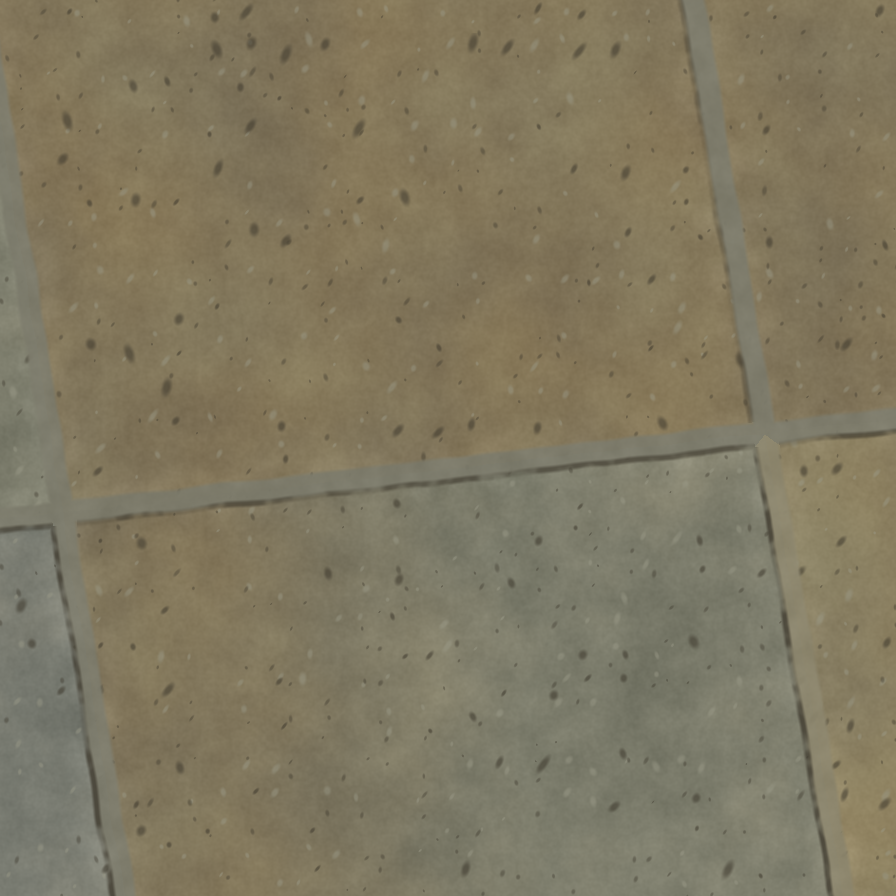
This texture is drawn by a three.js fragment shader. Its source:

```glsl
varying vec2 vUv;

const vec3 BROWN = vec3(0.485, 0.430, 0.325);
const vec3 TAN = vec3(0.545, 0.500, 0.378);
const vec3 SAGE = vec3(0.452, 0.455, 0.393);
const vec3 PALE_GREY = vec3(0.540, 0.538, 0.467);
const vec3 GROUT_GREY = vec3(0.490, 0.485, 0.425);
const vec3 GROUT_SAND = vec3(0.555, 0.530, 0.435);
const vec3 SOIL = vec3(0.240, 0.220, 0.175);

const float TILE_HEIGHT = 0.8;
const float JOINT_HALF = 0.0135;

float hash(vec2 p) {
  p = fract(p * vec2(0.1031, 0.1137));
  p += dot(p, p.yx + 33.33);
  return fract((p.x + p.y) * p.x * 17.31);
}

vec2 gradient(vec2 cell) {
  float angle = 6.2832 * hash(cell + 71.0);
  return vec2(cos(angle), sin(angle));
}

float gradientNoise(vec2 p) {
  vec2 i = floor(p), f = fract(p);
  vec2 u = f * f * f * (f * (f * 6.0 - 15.0) + 10.0);
  vec2 e = vec2(1.0, 0.0);
  float low = mix(dot(gradient(i), f), dot(gradient(i + e), f - e), u.x);
  float high = mix(dot(gradient(i + e.yx), f - e.yx), dot(gradient(i + 1.0), f - 1.0), u.x);
  return mix(low, high, u.y);
}

float fbm(vec2 p) {
  float sum = 0.0, weight = 0.6;
  for (int i = 0; i < 5; i++) {
    sum += weight * gradientNoise(p);
    p = mat2(1.6, 1.2, -1.2, 1.6) * p + 9.7;
    weight *= 0.55;
  }
  return sum;
}

// Small soft spots, one at most per grid cell
float spots(vec2 p, float density, float chance, float maxRadius) {
  vec2 cell = floor(p * density);
  vec2 center = 0.25 + 0.5 * vec2(hash(cell + 3.1), hash(cell + 8.7));
  vec2 d = (fract(p * density) - center) / density;
  float lean = hash(cell + 21.0) - 0.3;
  d = vec2(d.x - lean * d.y, d.y * (0.5 + 0.4 * hash(cell + 5.0)));
  float radius = maxRadius * (0.35 + 0.65 * hash(cell + 13.0));
  float present = step(hash(cell + 40.0), chance);
  return present * (1.0 - smoothstep(radius * 0.25, radius, length(d)));
}

// Column and row coordinates of the skewed tile grid
vec2 tileCoords(vec2 p) {
  float leftJoint = 0.138 - 0.159 * p.y;
  float rightJoint = 0.941 - 0.168 * p.y;
  return vec2((p.x - leftJoint) / (rightJoint - leftJoint),
              (p.y - 0.420 - 0.113 * p.x) / TILE_HEIGHT);
}

// Signed canvas distance to the nearest joint axis
vec2 jointOffset(vec2 grid, float tileWidth) {
  return (fract(grid + 0.5) - 0.5) * vec2(tileWidth, TILE_HEIGHT);
}

float tileWarmth(vec2 tile, vec2 local) {
  float middleFade = (1.0 - abs(tile.x)) * step(tile.y, -0.5);
  return step(-0.5, tile.x) - middleFade * (0.12 + 0.88 * smoothstep(0.12, 0.65, local.x));
}

vec3 stone(vec2 p, vec2 tile, vec2 local) {
  float cloud = fbm(p * 5.0 + tile * 17.0);
  float mottle = fbm(p * 23.0 + tile * 9.0);
  float grain = gradientNoise(p * 150.0) + 0.6 * gradientNoise(p * 290.0);
  float warmth = clamp(tileWarmth(tile, local) + 0.35 * cloud, 0.0, 1.0);
  float sunlit = step(0.5, tile.x) * step(tile.y, -0.5);
  float light = 0.48 + 1.1 * cloud + 0.45 * mottle + 0.6 * sunlit;
  light += 0.35 * step(tile.y, -0.5) * (0.5 - local.y);
  light = clamp(light, -0.1, 1.25);
  vec3 color = mix(mix(SAGE, PALE_GREY, light), mix(BROWN, TAN, light), warmth);
  color += vec3(0.020, 0.002, -0.016) * warmth * gradientNoise(p * 6.0 + 31.0);
  color += vec3(-0.012, -0.004, 0.022) * step(tile.x, -0.5) * step(tile.y, -0.5);
  return color + 0.022 * mottle + 0.020 * grain;
}

void main() {
  vec2 wobble = vec2(gradientNoise(vUv * 18.0), gradientNoise(vUv * 18.0 + 50.0));
  vec2 p = vUv + 0.0035 * wobble;
  vec2 grid = tileCoords(p);
  vec2 tile = floor(grid);
  vec2 offset = jointOffset(grid, 0.803 - 0.009 * p.y);
  float edge = min(abs(offset.x), abs(offset.y));
  float lower = step(grid.y, 0.0);

  // Tile faces, worn lighter along their rims
  vec3 color = stone(vUv, tile, fract(grid));
  float rim = 1.0 - smoothstep(JOINT_HALF, 0.050, edge);
  color += rim * (0.018 + 0.05 * gradientNoise(vUv * 30.0));
  color = mix(color, PALE_GREY + 0.07, 0.45 * spots(vUv, 31.0, 0.35, 0.006));
  color = mix(color, SOIL, 0.55 * spots(vUv + 0.37, 24.0, 0.22, 0.008));
  color = mix(color, SOIL, 0.40 * spots(vUv + 0.71, 47.0, 0.20, 0.004));

  // Grout
  float sandy = lower * step(0.5, grid.x) * step(abs(offset.x), abs(offset.y));
  vec3 grout = mix(GROUT_GREY, GROUT_SAND, sandy) + 0.055 * fbm(vUv * 28.0);
  color = mix(color, grout, 0.92 * (1.0 - smoothstep(JOINT_HALF - 0.004, JOINT_HALF + 0.002, edge)));

  // Broken dirt lines on the shaded side of each joint
  vec2 shade = 1.0 - smoothstep(vec2(0.0008), vec2(0.0055), abs(offset + JOINT_HALF));
  float broken = smoothstep(-0.25, 0.30, gradientNoise(vUv * 13.0) + 0.5 * gradientNoise(vUv * 75.0));
  shade.x *= mix(0.45 * step(0.5, grid.x), 0.9, lower) * step(JOINT_HALF, abs(offset.y));
  shade.y *= 0.75 * step(JOINT_HALF, abs(offset.x));
  color = mix(color, SOIL, max(shade.x, shade.y) * (0.25 + 0.6 * broken));

  gl_FragColor = vec4(color, 1.0);
}
```
